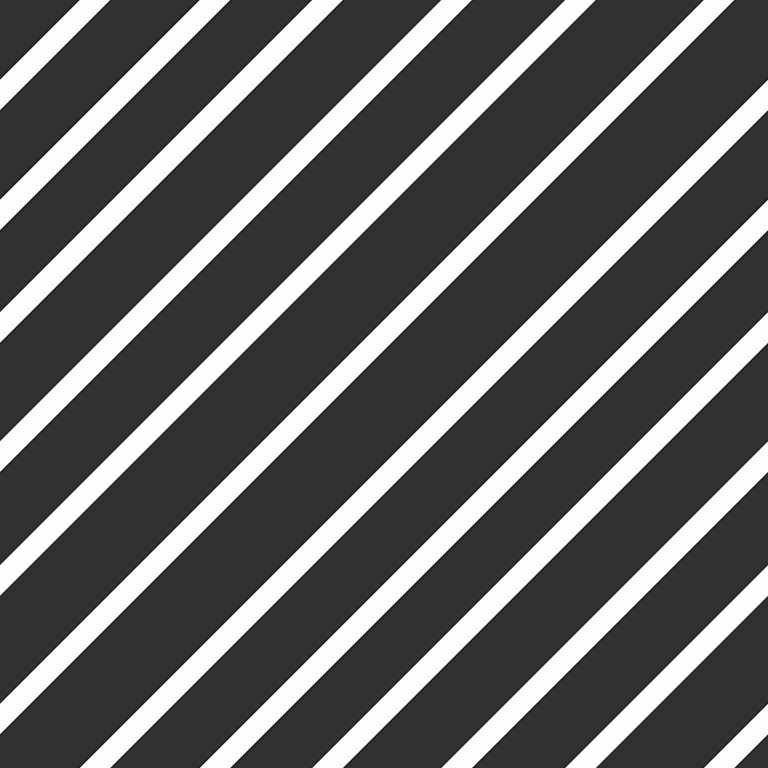
Write a three.js fragment shader that draws this pattern.

```glsl
varying vec2 vUv;

const float TAU = 6.2831853;
const float STRIPES = 6.0;

// Centre of a stripe along the diagonal axis: even spacing plus a periodic drift
float stripeCentre(float index) {
  float a = TAU * index / STRIPES;
  float drift = 0.0159 * cos(a - 0.26) + 0.0066 * cos(2.0 * a - 0.28) - 0.0008 * cos(3.0 * a);
  return index / STRIPES + 0.1028 + drift;
}

// Shortest distance between two positions on an axis that wraps at 1
float wrappedDistance(float a, float b) {
  return abs(fract(a - b + 0.5) - 0.5);
}

void main() {
  float diagonal = vUv.x - vUv.y;
  float soft = 0.7 * fwidth(diagonal);

  // Signed distance to the nearest stripe edge, negative inside
  float edge = 1.0;
  for (float i = 0.0; i < STRIPES; i++) {
    edge = min(edge, wrappedDistance(diagonal, stripeCentre(i)) - 0.0199);
  }

  // Charcoal ground with a faint darker rim beside each stripe
  float rim = 1.0 - smoothstep(0.002, 0.002 + soft, edge);
  vec3 color = mix(vec3(0.192), vec3(0.13), rim);

  // White stripes
  float stripe = clamp(0.5 - edge / soft, 0.0, 1.0);
  color = mix(color, vec3(0.995), stripe);

  gl_FragColor = vec4(color, 1.0);
}
```
